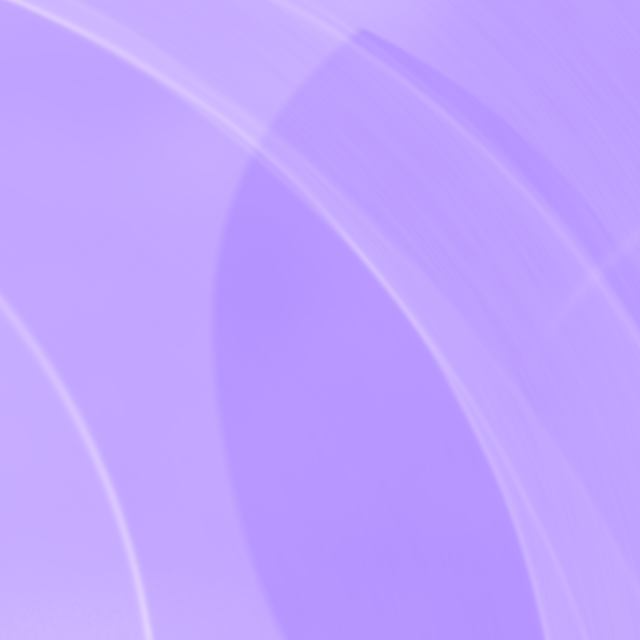
This background is drawn by a three.js fragment shader. Its source:

```glsl
// Pale lilac backdrop of overlapping translucent discs with silky light arcs.
varying vec2 vUv;

// Colour range
const vec3 DEEP = vec3(0.69, 0.55, 1.0);
const vec3 PALE = vec3(0.875, 0.81, 1.0);

// Circles: centre x, centre y, radius
const vec3 LEFT_ARC = vec3(-0.838, -0.154, 1.082);
const vec3 BAND_INNER = vec3(-0.4905, -0.275, 1.370);
const vec3 BAND_STRAND = vec3(-0.704, -0.546, 1.709);
const vec3 BAND_OUTER = vec3(-0.943, -0.8925, 2.170);
const vec3 RIGHT_ARC = vec3(-0.2625, -0.302, 1.477);
const vec3 LENS_LEFT = vec3(1.064, 0.4085, 0.738);
const vec3 LENS_RIGHT = vec3(0.097, -0.009, 1.073);
const vec3 CROSS_ARC = vec3(1.598, -0.08, 0.932);

// Strengths
const float LENS_BULGE = 0.017;
const float FIBRE_AMOUNT = 0.045;
const float CLOUD_AMOUNT = 0.09;
const float GRAIN_AMOUNT = 0.05;

float hash(vec2 p) {
  return fract(sin(dot(p, vec2(127.1, 311.7))) * 43758.5453);
}

float noise(vec2 p) {
  vec2 i = floor(p);
  vec2 f = fract(p);
  f = f * f * (3.0 - 2.0 * f);
  return mix(mix(hash(i), hash(i + vec2(1.0, 0.0)), f.x),
             mix(hash(i + vec2(0.0, 1.0)), hash(i + 1.0), f.x), f.y);
}

float fbm(vec2 p) {
  float sum = 0.0;
  float amp = 0.5;
  for (int i = 0; i < 4; i++) {
    sum += amp * noise(p);
    p = p * 2.03 + 17.3;
    amp *= 0.5;
  }
  return sum;
}

float circle(vec2 p, vec3 c) {
  return length(p - c.xy) - c.z;
}

float inside(float d, float soft) {
  return 1.0 - smoothstep(-soft, soft, d);
}

float glow(float d, float width) {
  return exp(-d * d / (width * width));
}

float spot(vec2 p, vec2 centre, vec2 size) {
  vec2 q = (p - centre) / size;
  return exp(-dot(q, q));
}

void main() {
  vec2 p = vUv;
  float wobble = (noise(p * 9.0) - 0.5) * 0.005;

  // Signed distances to the curves
  float leftArc = circle(p, LEFT_ARC);
  float bandIn = circle(p, BAND_INNER) + wobble;
  float strand = circle(p, BAND_STRAND) - wobble;
  float bandOut = circle(p, BAND_OUTER) + wobble;
  float rightArc = circle(p, RIGHT_ARC) + wobble * 0.5;
  float lensLeft = circle(p, LENS_LEFT) - LENS_BULGE * sin((p.y - 0.505) * 6.6);
  float lensRight = circle(p, LENS_RIGHT);

  // Broad tone on either side of the band
  float beyond = 1.0 - inside(bandIn, 0.006);
  float inner = 0.39 - 0.09 * spot(p, vec2(0.08, 0.87), vec2(0.22, 0.07))
    + 0.08 * spot(p, vec2(0.3, 0.76), vec2(0.1, 0.09));
  float outer = mix(0.5, 0.29, smoothstep(0.5, 0.78, p.x));
  outer += 0.12 * spot(p, vec2(0.59, 1.0), vec2(0.12, 0.05));
  float tone = mix(inner, outer, beyond);
  tone += inside(leftArc, 0.012) * 0.09;
  tone += 0.16 * spot(p, vec2(0.08, -0.04), vec2(0.35, 0.13));

  // Dark lens
  float lens = inside(lensLeft, 0.011) * inside(lensRight, 0.005);
  float lensInner = 0.17 - 0.07 * spot(p, vec2(0.4, 0.54), vec2(0.1, 0.17))
    - 0.06 * spot(p, vec2(0.72, 0.02), vec2(0.28, 0.2));
  float lensOuter = mix(0.27, 0.15, smoothstep(-0.008, 0.015, rightArc));
  lensOuter += 0.06 * smoothstep(0.8, 1.0, p.x);
  tone = mix(tone, mix(lensInner, lensOuter, beyond), lens);

  // Translucent band and its bright strands
  float band = beyond * inside(bandOut, 0.007);
  tone += band * (0.09 + 0.06 * glow(bandIn, 0.05));
  float fade = mix(1.0, 0.75, smoothstep(0.5, 0.9, p.x));
  tone += fade * 0.19 * glow(bandIn - 0.003, 0.007);
  tone += fade * 0.17 * glow(strand, 0.006);
  tone += 0.06 * glow(bandOut, 0.008);

  // Left arc, soft toward its upper end
  float leftWidth = mix(0.0075, 0.0095, smoothstep(0.0, 0.5, p.y));
  tone += mix(0.46, 0.3, smoothstep(0.2, 0.55, p.y)) * glow(leftArc, leftWidth);

  // Right arc with a companion strand, and the faint crossing arc
  tone += 0.17 * glow(rightArc, 0.007);
  tone += 0.1 * glow(rightArc - 0.02 * (1.0 - p.x) - 0.008, 0.005);
  tone += 0.05 * glow(rightArc + 0.012, 0.018);
  float crossing = smoothstep(0.81, 0.92, p.x);
  tone += crossing * 0.1 * glow(circle(p, CROSS_ARC), 0.012);

  // Silky fibres along the arcs, clouds and fine grain
  vec2 ray = p - BAND_INNER.xy;
  vec2 silk = vec2(atan(ray.y, ray.x) * 9.0, length(ray) * 130.0);
  float fibres = noise(silk) + noise(silk * 2.1 + 5.0) - 1.0;
  tone += fibres * FIBRE_AMOUNT * mix(0.25, 1.0, beyond);
  tone += (fbm(p * vec2(5.0, 6.0) + 3.0) - 0.47) * CLOUD_AMOUNT;
  float grainArea = spot(p, vec2(0.1, 0.0), vec2(0.35, 0.14));
  tone += (noise(p * 230.0) - 0.5) * GRAIN_AMOUNT * grainArea;

  gl_FragColor = vec4(mix(DEEP, PALE, clamp(tone, 0.0, 1.1)), 1.0);
}
```
